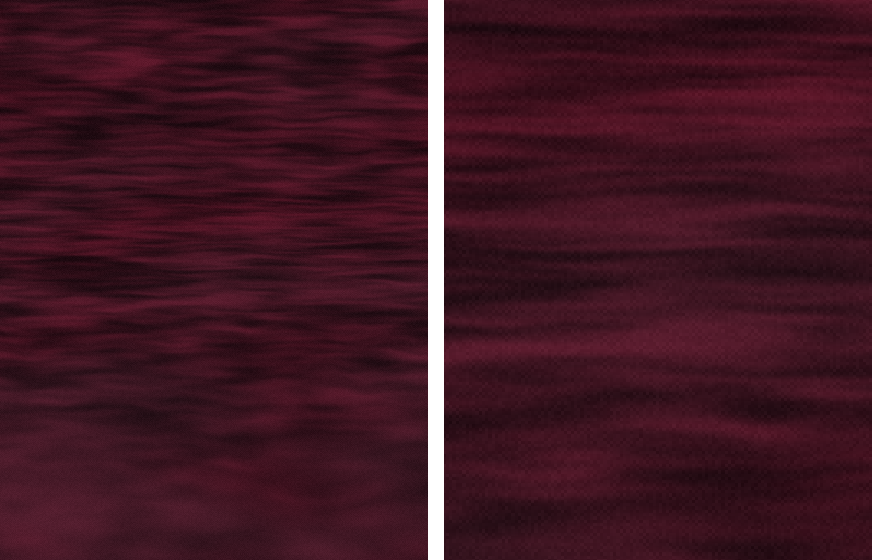
Left, the full canvas; right, a detail of the centre.
Give the GLSL for this texture, as a Shadertoy shader.

```glsl
// Dark wine-red rippling water: soft horizontal streaks, finest at a distant band.

vec2 hash2(vec2 p) {
    vec3 q = fract(p.xyx * vec3(0.1031, 0.1030, 0.0973));
    q += dot(q, q.yzx + 33.33);
    return fract((q.xx + q.yz) * q.zy);
}

float gradientDot(vec2 cell, vec2 corner, vec2 f) {
    return dot(hash2(cell + corner + 200.0) * 2.0 - 1.0, f - corner);
}

// Gradient noise, centred on zero
float noise(vec2 p) {
    vec2 cell = floor(p), f = fract(p);
    vec2 u = f * f * f * (f * (f * 6.0 - 15.0) + 10.0);
    float low = mix(gradientDot(cell, vec2(0, 0), f), gradientDot(cell, vec2(1, 0), f), u.x);
    float high = mix(gradientDot(cell, vec2(0, 1), f), gradientDot(cell, vec2(1, 1), f), u.x);
    return mix(low, high, u.y);
}

// Height remapped so that streaks crowd together around the band
float streakHeight(float y) {
    return 13.0 * y + 14.0 * y * y + 4.0 * atan((y - 0.58) * 8.0);
}

// Light on the ripples, from broad swells down to thin streaks
float ripples(vec2 uv) {
    float v = streakHeight(uv.y);
    float upper = smoothstep(0.05, 0.5, uv.y);
    float top = smoothstep(0.62, 0.9, uv.y);
    v += 0.3 * noise(vec2(uv.x * 8.0, v * 0.6)) + 0.15 * noise(vec2(uv.x * 21.0, v + 40.0));
    float x = uv.x + 0.05 * noise(vec2(uv.x * 5.0, v * 0.9 + 70.0));

    float swell = noise(vec2(x * 2.2 + 3.0, v * 0.4 + 11.0));
    float streak = noise(vec2(x * 5.0 + v * 0.09, v * 0.95 + 23.0));
    float thin = noise(vec2(x * 9.0 - v * 0.13, v * 1.8 + 51.0));
    float hair = noise(vec2(x * 14.0 + v * 0.21, v * 3.1 + 131.0));
    float blotch = noise(vec2(x * 11.0 + 17.0, v * 0.9 + 90.0));

    return 0.52 * swell
         + mix(0.5, 0.75, upper) * streak
         + mix(0.3, 0.75, upper) * thin
         + mix(0.15, 0.5, upper) * hair
         + mix(0.2, 0.75, top) * blotch;
}

void mainImage(out vec4 fragColor, in vec2 fragCoord) {
    vec2 uv = fragCoord / iResolution.y;
    float light = 0.42 + ripples(uv);

    // Glowing far band, shaded top edge, pale swell at the lower left
    float band = uv.y - 0.593 - 0.006 * noise(vec2(uv.x * 9.0, 5.0));
    light += 0.38 * exp(-band * band * 26000.0) * smoothstep(0.0, 0.25, uv.x);
    light += 0.06 * exp(-pow((uv.y - 0.65) / 0.09, 2.0));
    light -= 0.2 * smoothstep(0.95, 1.0, uv.y);
    vec2 toSwell = (uv - vec2(0.03, 0.1)) * vec2(3.0, 8.0);
    float paleSwell = exp(-dot(toSwell, toSwell));
    light += 0.4 * paleSwell;

    // Compress the extremes softly
    light = smoothstep(-0.4, 1.35, light);

    // Saturated wine against dusty mauve
    float dusty = 0.75 - 0.5 * smoothstep(0.25, 0.75, uv.y);
    dusty += 1.1 * noise(vec2(uv.x * 3.0 + 8.0, uv.y * 9.0)) + 0.4 * paleSwell;
    dusty = clamp(dusty, 0.0, 1.0);
    vec3 shadow = mix(vec3(0.105, 0.03, 0.055), vec3(0.12, 0.05, 0.075), dusty);
    vec3 glow = mix(vec3(0.375, 0.09, 0.165), vec3(0.355, 0.125, 0.195), dusty);
    vec3 color = mix(shadow, glow, light);

    // Fine grain, with a faint weave of alternating dots
    vec2 dot512 = floor(uv * 512.0);
    float weave = mod(dot512.x + dot512.y, 2.0) - 0.5;
    float grain = hash2(dot512).x - 0.5 + 0.35 * weave;
    color += grain * vec3(0.034, 0.024, 0.028);

    fragColor = vec4(color, 1.0);
}
```
